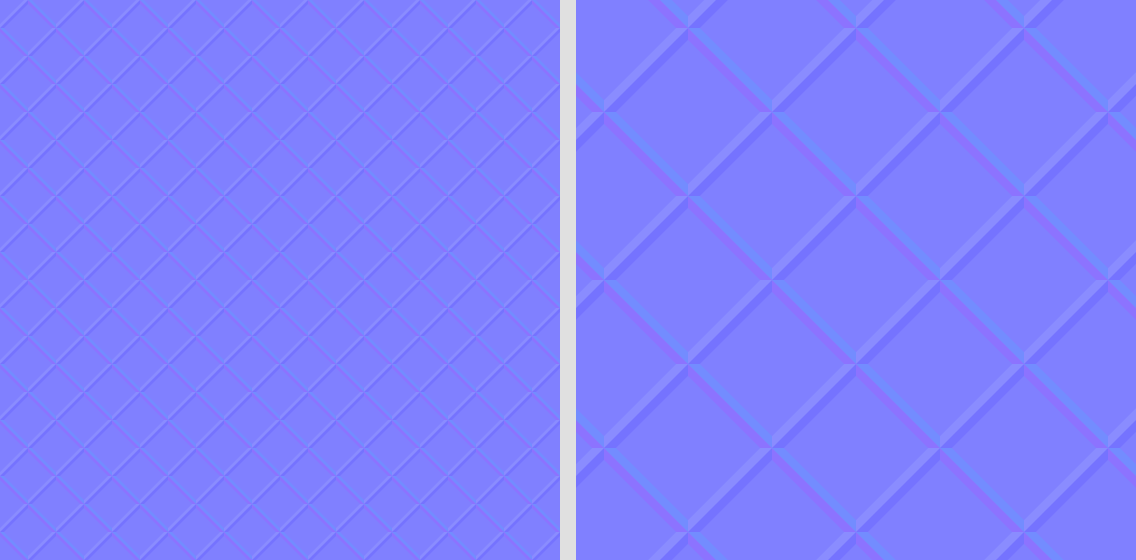
Left, the full canvas; right, a detail of the centre.
A Shadertoy shader for this texture map:

```glsl
// Tangent-space normal map of a flat quilted panel cut by diagonal V-shaped grooves.

const float REPEATS = 10.0;      // diamonds across and down the tile
const float HALF_WIDTH = 0.07;   // width of one groove wall, in diagonal periods
const float EDGE_PIXELS = 1.0;   // softness of the edges

const vec3 FLAT_COLOR = vec3(0.50, 0.50, 1.0);
const vec3 RISING_UPPER = vec3(0.54, 0.55, 1.0);   // walls of the "/" grooves
const vec3 RISING_LOWER = vec3(0.46, 0.45, 1.0);
const vec3 FALLING_UPPER = vec3(0.45, 0.55, 1.0);  // walls of the other grooves
const vec3 FALLING_LOWER = vec3(0.55, 0.45, 1.0);

// Soft step from 0 to 1 centred on zero.
float softStep(float d, float softness) {
    return smoothstep(-softness, softness, d);
}

void mainImage(out vec4 fragColor, in vec2 fragCoord) {
    vec2 p = fragCoord / iResolution.xy * REPEATS;
    float softness = EDGE_PIXELS * REPEATS / min(iResolution.x, iResolution.y);

    // Signed distances to the nearest groove of each direction
    float rising = fract(p.x - p.y) - 0.5;
    float falling = fract(p.x + p.y) - 0.5;

    // Each groove has two opposing walls that meet at its centre line
    vec3 risingWall = mix(RISING_UPPER, RISING_LOWER, softStep(rising, softness));
    vec3 fallingWall = mix(FALLING_LOWER, FALLING_UPPER, softStep(falling, softness));

    // The nearer groove is the deeper one, so crossings are mitred
    float toRising = abs(rising);
    float toFalling = abs(falling);
    vec3 wall = mix(risingWall, fallingWall, softStep(toRising - toFalling, softness));

    float groove = softStep(HALF_WIDTH - min(toRising, toFalling), softness);
    fragColor = vec4(mix(FLAT_COLOR, wall, groove), 1.0);
}
```
